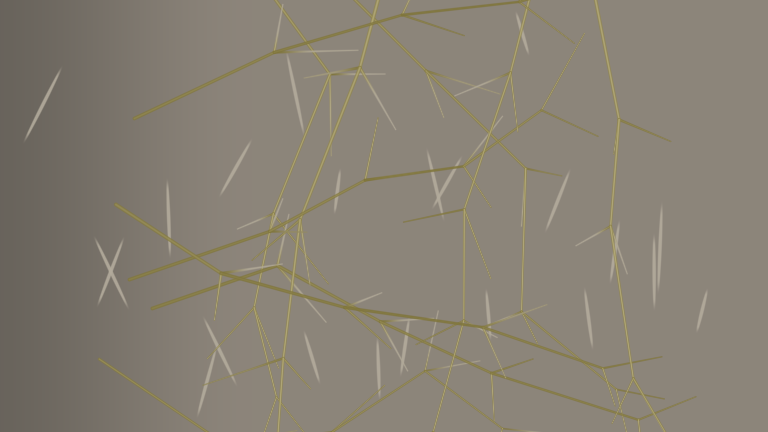
Reproduce this background procedurally as a Shadertoy shader.

```glsl
// Dry grass stems and pale needles over a warm grey wall shaded at the left.
// Random walks lay down jointed stems with forked twigs at every joint;
// tapered strokes are shaded by their slope, and loose needles are scattered.

const float HALF_PI = 1.5707963;

float hash(float n) {
    return fract(sin(n * 127.1 + 3.7) * 43758.5453);
}

vec2 heading(float angle) {
    return vec2(cos(angle), sin(angle));
}

// Distance to segment a-b in x, position along it from 0 to 1 in y
vec2 segment(vec2 p, vec2 a, vec2 b) {
    vec2 ab = b - a;
    float along = clamp(dot(p - a, ab) / dot(ab, ab), 0.0, 1.0);
    return vec2(length(p - a - ab * along), along);
}

float coverage(float dist, float halfWidth) {
    float soft = max(0.0021, 0.6 / iResolution.y);
    return 1.0 - smoothstep(halfWidth - soft, halfWidth + soft, dist);
}

// Olive stalk: steep ones catch light along the core, the tip may bleach
void drawStalk(inout vec3 color, vec2 p, vec2 a, vec2 b, vec2 widths, float bleach) {
    vec2 s = segment(p, a, b);
    float halfWidth = mix(widths.x, widths.y, s.y);
    float steep = abs(normalize(b - a).y);
    float core = 1.0 - smoothstep(0.0, halfWidth, s.x);
    vec3 olive = mix(vec3(0.49, 0.45, 0.22), vec3(0.57, 0.53, 0.31), steep * steep);
    olive += vec3(0.13, 0.13, 0.15) * core * steep;
    vec3 tint = mix(olive, vec3(0.69, 0.66, 0.59), bleach * smoothstep(0.0, 0.5, s.y));
    color = mix(color, tint, coverage(s.x, halfWidth) * 0.92);
}

// Pale needle: swells in the middle and fades at both ends
void drawNeedle(inout vec3 color, vec2 p, vec2 a, vec2 b) {
    vec2 s = segment(p, a, b);
    float swell = sin(s.y * 2.0 * HALF_PI);
    float fade = smoothstep(0.0, 0.5, swell);
    color = mix(color, vec3(0.70, 0.67, 0.61), coverage(s.x, 0.0014 + 0.0026 * swell) * fade * 0.9);
}

void mainImage(out vec4 fragColor, in vec2 fragCoord) {
    vec2 p = fragCoord / iResolution.y;
    float width = iResolution.x / iResolution.y;

    // Wall, darkening toward the left edge
    float light = smoothstep(-0.04, 0.34, p.x / width);
    vec3 color = mix(vec3(0.405, 0.385, 0.355), vec3(0.55, 0.52, 0.48), light);

    // Loose needles, mostly upright
    for (int i = 0; i < 22; i++) {
        float seed = float(i) * 5.0 + 400.0;
        vec2 a = vec2(width * (0.08 + 0.86 * (float(i) + hash(seed)) / 22.0),
                      0.1 + 0.95 * hash(seed + 1.0));
        float angle = -HALF_PI + 1.3 * (hash(seed + 2.0) - 0.45);
        drawNeedle(color, p, a, a + heading(angle) * mix(0.1, 0.22, hash(seed + 3.0)));
    }

    // Stems: alternately falling from the top and reaching in from the left
    for (int t = 0; t < 10; t++) {
        float seed = float(t) * 61.0;
        float rank = (float(t / 2) + hash(seed)) / 5.0;
        bool falling = t % 2 == 0;
        vec2 a = falling ? vec2(width * mix(0.24, 0.84, rank), 1.04)
                         : vec2(width * mix(-0.05, 0.25, hash(seed + 1.0)), mix(0.02, 0.8, rank));
        float base = falling ? -HALF_PI + 0.25 : 0.0;
        float thick = mix(0.0030, 0.0046, hash(seed + 2.0));

        for (int k = 0; k < 4; k++) {
            float joint = seed + 5.0 + float(k) * 13.0;
            float angle = base + 1.3 * (hash(joint) - 0.5);
            vec2 b = a + heading(angle) * mix(0.2, 0.38, hash(joint + 1.0));
            drawStalk(color, p, a, b, vec2(thick, thick * 0.85), 0.0);

            // Forked twigs on both sides of the joint
            for (int f = 0; f < 2; f++) {
                float twig = joint + 2.0 + float(f) * 4.0;
                float side = f == 0 ? 1.0 : -1.0;
                float fork = angle + side * mix(0.35, 1.2, hash(twig));
                vec2 tip = b + heading(fork) * mix(0.08, 0.21, hash(twig + 1.0));
                float bleach = smoothstep(0.45, 0.75, hash(twig + 2.0));
                drawStalk(color, p, b, tip, vec2(thick * 0.75, 0.0012), bleach);
            }
            a = b;
            thick *= 0.88;
        }
    }

    fragColor = vec4(color, 1.0);
}
```
